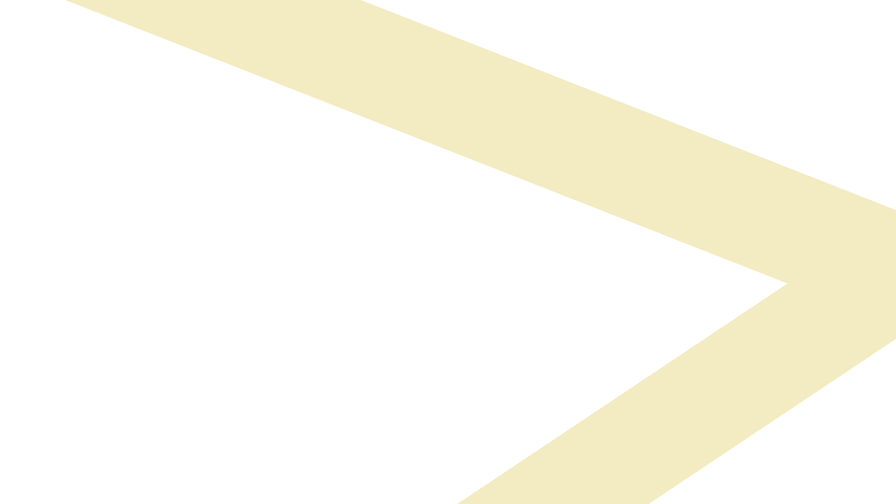
Write a Shadertoy shader that draws this background.

```glsl
// A broad pale-yellow chevron on white, pointing right past the canvas edge.
// It is an outer wedge with an inner wedge cut out of it; each wedge is the
// intersection of two half planes. Lengths are in units of canvas height.

const vec3 PAPER_COLOR = vec3(1.0);
const vec3 BAND_COLOR = vec3(0.952, 0.924, 0.762);

const vec2 INNER_APEX = vec2(1.5625, 0.4375);
const vec2 OUTER_APEX = vec2(2.019, 0.4886);

// Rise per unit of width of the edges bounding each wedge
const float UPPER_SLOPE = -0.3925;
const float LOWER_SLOPE = 0.6675;

// Signed distance to a line through the origin, positive above it
float heightAboveLine(vec2 p, float slope) {
    return (p.y - slope * p.x) * inversesqrt(1.0 + slope * slope);
}

// Wedge opening to the left of its apex, negative inside
float wedgeDistance(vec2 p, vec2 apex) {
    vec2 q = p - apex;
    return max(heightAboveLine(q, UPPER_SLOPE), -heightAboveLine(q, LOWER_SLOPE));
}

void mainImage(out vec4 fragColor, in vec2 fragCoord) {
    vec2 p = fragCoord / iResolution.y;
    float pixel = 1.0 / iResolution.y;

    // Chevron: inside the outer wedge, outside the inner one
    float band = max(wedgeDistance(p, OUTER_APEX), -wedgeDistance(p, INNER_APEX));

    // One-pixel soft edge
    float coverage = clamp(0.5 - band / pixel, 0.0, 1.0);
    fragColor = vec4(mix(PAPER_COLOR, BAND_COLOR, coverage), 1.0);
}
```
